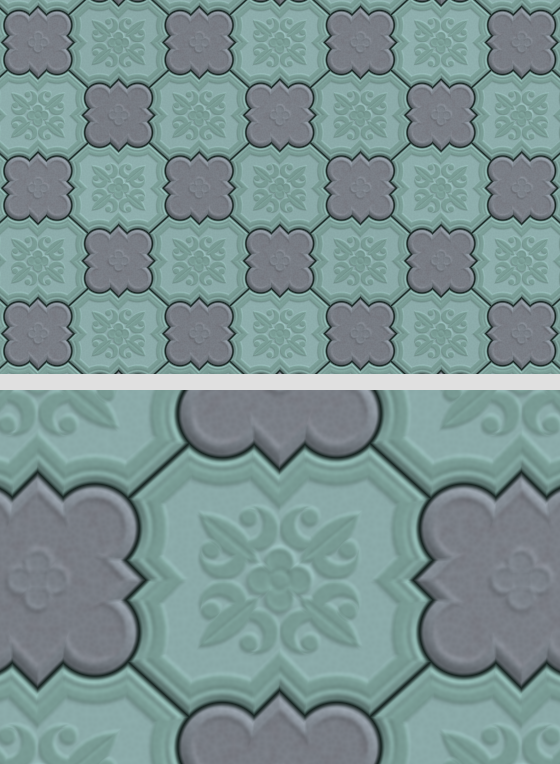
Top: the whole. Bottom: its middle third, enlarged.
Give the GLSL for this pattern, as a Shadertoy shader.

```glsl
// Layout: one unit is the height of a tile row
const float ROW_HEIGHT = 0.1947;           // fraction of canvas height
const float CELL_WIDTH = 1.107;
const vec2 FIRST_CROSS = vec2(0.522, 4.554);

// Tile profile
const vec2 LOBE_CENTER = vec2(0.262, 0.237);
const float LOBE_RADIUS = 0.203;
const float TIP_REACH = 0.495;
const float RIM = 0.06;
const float BORDER = 0.125;
const vec2 LEAF_AXIS = vec2(0.769, 0.639);

// Lighting and colour
const vec2 LIGHT = vec2(0.5, 0.866);
const float LIGHT_STRENGTH = 0.19;
const float PROBE = 0.012;
const float GAP_WIDTH = 0.02;
const vec3 GREEN_FIELD = vec3(0.55, 0.675, 0.67);
const vec3 GREEN_BORDER = vec3(0.475, 0.61, 0.585);
const vec3 STONE = vec3(0.48, 0.51, 0.54);
const vec3 STONE_STAIN = vec3(0.465, 0.475, 0.505);
const vec3 GAP = vec3(0.07, 0.12, 0.11);

struct Tile {
    float height;
    float edge;      // distance inward from the tile outline
    float stone;     // 1 on cross tiles, 0 on green tiles
    float ornament;
    vec2 id;
};

float hash(vec2 p) {
    return fract(sin(dot(p, vec2(127.1, 311.7))) * 43758.5);
}

// Cellular noise: distance to the nearest scattered point
float cellular(vec2 p) {
    vec2 cell = floor(p);
    float nearest = 2.0;
    for (int y = -1; y <= 1; y++)
    for (int x = -1; x <= 1; x++) {
        vec2 id = cell + vec2(x, y);
        vec2 point = id + vec2(hash(id), hash(id + 19.3));
        nearest = min(nearest, length(p - point));
    }
    return nearest;
}

float fill(float d, float soft) {
    return 1.0 - smoothstep(-soft, soft, d);
}

float line(float d, float width) {
    return exp(-d * d / (width * width));
}

// Four round lobes with a pointed tip on each axis
float crossShape(vec2 p) {
    p = abs(p);
    float diamond = (p.x + p.y - TIP_REACH) * 0.7071;
    return min(diamond, length(p - LOBE_CENTER) - LOBE_RADIUS);
}

// Four petals joined by a solid heart
float quatrefoil(vec2 p, float size) {
    p = abs(p);
    p = vec2(max(p.x, p.y), min(p.x, p.y));
    return min(length(p - vec2(size, 0.0)) - 0.8 * size, length(p) - 0.85 * size);
}

float leaf(vec2 p, float halfLength, float halfWidth) {
    float r = (halfLength * halfLength + halfWidth * halfWidth) / (2.0 * halfWidth);
    return length(vec2(p.x, abs(p.y) + r - halfWidth)) - r;
}

// Crescent stem ending in a round bud
float scroll(vec2 p) {
    float outer = length(p - vec2(0.105, 0.235)) - 0.1;
    float inner = length(p - vec2(0.148, 0.26)) - 0.075;
    float bud = length(p - vec2(0.14, 0.288)) - 0.04;
    return min(max(outer, -inner), bud);
}

Tile tileAt(vec2 p, float aa) {
    Tile t;
    float soft = max(aa, 0.012);
    // Green tiles sit on a diagonal lattice, crosses on its corners
    vec2 c = p / vec2(CELL_WIDTH, 1.0);
    vec2 diagonal = vec2(c.x + c.y, c.x - c.y);
    vec2 f = mod(diagonal, 2.0) - 1.0;
    vec2 g = abs(0.5 * vec2(f.x + f.y, f.x - f.y)) * vec2(CELL_WIDTH, 1.0);

    vec2 side = g - vec2(CELL_WIDTH, 0.0), top = g - vec2(0.0, 1.0);
    float dSide = crossShape(side), dTop = crossShape(top);
    float d = min(dSide, dTop);
    float seam = (1.0 - g.x / CELL_WIDTH - g.y) / length(vec2(1.0 / CELL_WIDTH, 1.0));
    t.stone = fill(d, aa);
    t.edge = d < 0.0 ? -d : min(d, seam);
    t.id = d < 0.0 ? floor(c + 0.5) + 57.0 : floor(diagonal * 0.5);
    t.height = 0.045 * smoothstep(0.0, 0.045, t.edge);

    if (d < 0.0) {
        float flower = quatrefoil(dSide < dTop ? side : top, 0.076);
        t.ornament = fill(flower, soft);
        t.height += 0.008 * t.ornament + 0.012 * line(flower, 0.016);
        t.height += 0.014 * line(t.edge - RIM, 0.016);
    } else {
        vec2 q = vec2(dot(g, LEAF_AXIS), g.y * LEAF_AXIS.x - g.x * LEAF_AXIS.y);
        float blade = leaf(q - vec2(0.3, 0.0), 0.175, 0.062);
        float flower = quatrefoil(g, 0.082);
        float motif = min(blade, flower);
        motif = min(motif, min(scroll(g), scroll(g.yx * vec2(1.0, 0.92))));
        t.ornament = fill(motif, soft);
        float vein = line(q.y, 0.01) * fill(blade + 0.02, soft);
        float heart = line(length(g) - 0.045, 0.014);
        t.height += 0.014 * t.ornament - 0.008 * (vein + heart) + 0.01 * line(flower, 0.016);
        t.height -= 0.012 * line(t.edge - RIM, 0.014);
        t.height -= 0.015 * smoothstep(BORDER - 0.015, BORDER + 0.015, t.edge);
    }
    return t;
}

void mainImage(out vec4 fragColor, in vec2 fragCoord) {
    float aa = 0.75 / (iResolution.y * ROW_HEIGHT);
    vec2 p = fragCoord / (iResolution.y * ROW_HEIGHT) - FIRST_CROSS;
    Tile t = tileAt(p, aa);
    Tile lit = tileAt(p + LIGHT * PROBE, aa), shaded = tileAt(p - LIGHT * PROBE, aa);

    // Mottling and fine grain
    float blotch = cellular(p * 9.0) * cellular(p * 17.0 + 4.0);
    float grain = cellular(p * 34.0) - 0.45;

    float field = smoothstep(BORDER - 0.012, BORDER + 0.012, t.edge);
    float rim = fill(t.edge - RIM, 0.012);
    vec3 green = mix(GREEN_BORDER, GREEN_FIELD, max(field * (1.0 - t.ornament), 0.25 * rim));
    float stain = (0.5 + 0.5 * smoothstep(0.08, 0.5, blotch)) * (1.0 - rim) * (1.0 - 0.6 * t.ornament);
    vec3 color = mix(green, mix(STONE, STONE_STAIN, stain), t.stone);
    color *= 1.0 + grain * mix(0.03, 0.06, t.stone) + 0.03 * (hash(t.id) - 0.5);

    // Relief lighting, then dark gaps and the shadow they cast
    color *= 1.0 + LIGHT_STRENGTH * (shaded.height - lit.height) / (2.0 * PROBE);
    float open = smoothstep(-0.004, GAP_WIDTH + 0.3 * aa, t.edge);
    float shadow = 1.0 - smoothstep(0.0, GAP_WIDTH, lit.edge);
    color = mix(GAP, color, open * (1.0 - 0.3 * shadow));
    fragColor = vec4(clamp(color, 0.0, 1.0), 1.0);
}
```
